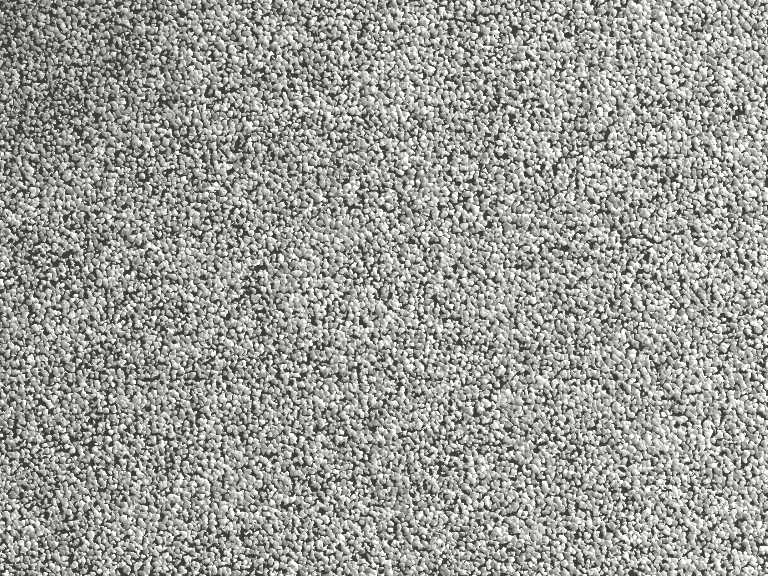
This texture is drawn by a Shadertoy shader. Its source:

```glsl
// Rough mineral plaster: packed pale grains under low sun from the upper right.

const float GRAINS = 114.0;                     // grains per canvas height
const vec2  SUN_DIR = vec2(0.83, 0.56);         // direction towards the sun
const float SUN_SLOPE = 0.8;                    // rise of the sun ray
const vec2  RADIUS = vec2(0.38, 0.68);          // smallest, largest grain
const float JITTER = 0.9;                       // scatter of the centres
const float CRUMB_SCALE = 1.8;                  // fineness of the crumb layer
const float CRUMB_SHARE = 0.4;                  // share of crumb cells in use
const float LIT_TONE = 0.85;
const float GAP_TONE = 0.2;
const float SHADOW_TONE = 0.25;                 // light left in cast shadow
const float RELIEF = 0.28;                      // shading across one grain
const float VARIETY = 0.24;                     // spread of tone between grains
const float GRIT = 0.2;                         // fine roughness
const float RAGGED = 0.5;                       // bending of the grain outlines
const float CONTRAST = 2.0;                     // exponent of the tone curve
const float EXPOSURE = 1.05;
const vec3  DARK = vec3(0.222, 0.216, 0.202);
const vec3  LIGHT = vec3(0.890, 0.900, 0.880);
const int   SAMPLES = 2;                        // antialiasing grid per axis

vec4 hash4(vec2 p) {
    vec4 q = fract(p.xyxy * vec4(0.1031, 0.1030, 0.0973, 0.1099));
    q += dot(q, q.wzxy + 33.33);
    return fract((q.xxyz + q.yzzw) * q.zywx);
}

vec2 valueNoise(vec2 p) {
    vec2 c = floor(p), f = fract(p);
    f = f * f * (3.0 - 2.0 * f);
    return mix(mix(hash4(c).xy, hash4(c + vec2(1, 0)).xy, f.x),
               mix(hash4(c + vec2(0, 1)).xy, hash4(c + vec2(1, 1)).xy, f.x), f.y);
}

// Raises the surface (height, tone) with one layer of domed, angular grains.
void addGrains(inout vec2 surface, vec2 p, float scale, float share, float size, float seed) {
    vec2 cell = floor(p * scale);
    for (int y = -1; y <= 1; y++)
    for (int x = -1; x <= 1; x++) {
        vec2 id = cell + vec2(x, y);
        vec4 rnd = hash4(id + seed);
        vec4 look = hash4(id + seed + 517.3);
        if (look.w > share) continue;

        float radius = mix(RADIUS.x, RADIUS.y, rnd.z) * size;
        vec2 q = (p * scale - id - 0.5 - JITTER * (rnd.xy - 0.5)) / radius;
        float angle = 6.2832 * look.x;
        vec2 axis = vec2(cos(angle), sin(angle));
        vec2 e = abs(vec2(dot(q, axis), dot(q, vec2(-axis.y, axis.x)))) * vec2(1.15, 0.88);
        float d = mix(length(e), 1.1 * max(e.x, e.y), 0.4);
        if (d >= 1.0) continue;

        float height = (0.4 * rnd.w + radius * sqrt(1.0 - d * d)) / scale;
        float tone = LIT_TONE + RELIEF * dot(q, SUN_DIR) + VARIETY * (look.y - 0.5);
        if (height > surface.x) surface = vec2(height, tone);
    }
}

vec2 plaster(vec2 p, float size) {
    vec2 surface = vec2(0.0, GAP_TONE);
    addGrains(surface, p, 1.0, 1.0, size, 11.0);
    addGrains(surface, p, CRUMB_SCALE, CRUMB_SHARE, size, 291.0);
    return surface;
}

float shade(vec2 p, float size) {
    float grit = valueNoise(p * 2.7).x - 0.5;
    p += RAGGED * (valueNoise(p * 1.6 + 70.0) - 0.5);
    vec2 here = plaster(p, size);
    float shadow = 0.0;
    for (int i = 1; i <= 2; i++) {
        float reach = 0.36 * float(i);
        float above = plaster(p + SUN_DIR * reach, size).x - here.x - reach * SUN_SLOPE;
        shadow = max(shadow, smoothstep(0.0, 0.25, above));
    }
    return (here.y + GRIT * grit) * mix(1.0, SHADOW_TONE, shadow);
}

void mainImage(out vec4 fragColor, in vec2 fragCoord) {
    vec2 uv = fragCoord / iResolution.xy;
    vec2 centre = fragCoord / iResolution.y * GRAINS;
    float corner = smoothstep(0.5, 0.0, length(uv - vec2(0.0, 1.0)));

    // Loose and dense patches; the coat grows denser to the right.
    float patches = 0.6 * valueNoise(centre / 4.5 + 40.0).x + 0.4 * valueNoise(centre / 13.0).x;
    float size = 1.0 + 0.26 * (patches - 0.5) + 0.1 * (uv.x - 0.5) - 0.08 * corner;

    float tone = 0.0;
    for (int y = 0; y < SAMPLES; y++)
    for (int x = 0; x < SAMPLES; x++) {
        vec2 offset = (vec2(x, y) + 0.5) / float(SAMPLES) - 0.5;
        vec2 p = (fragCoord + offset) / iResolution.y * GRAINS;
        tone += clamp(shade(p, size), 0.0, 1.1);
    }
    tone /= float(SAMPLES * SAMPLES);

    // Broad falloff of light towards the left and the upper left corner.
    tone += 0.05 * (uv.x - 0.5);
    tone *= 1.0 - 0.08 * corner;

    // Tone curve deepens the shadows and keeps the sunlit faces pale.
    tone = EXPOSURE * pow(max(tone, 0.0), CONTRAST);
    fragColor = vec4(clamp(mix(DARK, LIGHT, tone), 0.0, 1.0), 1.0);
}
```
